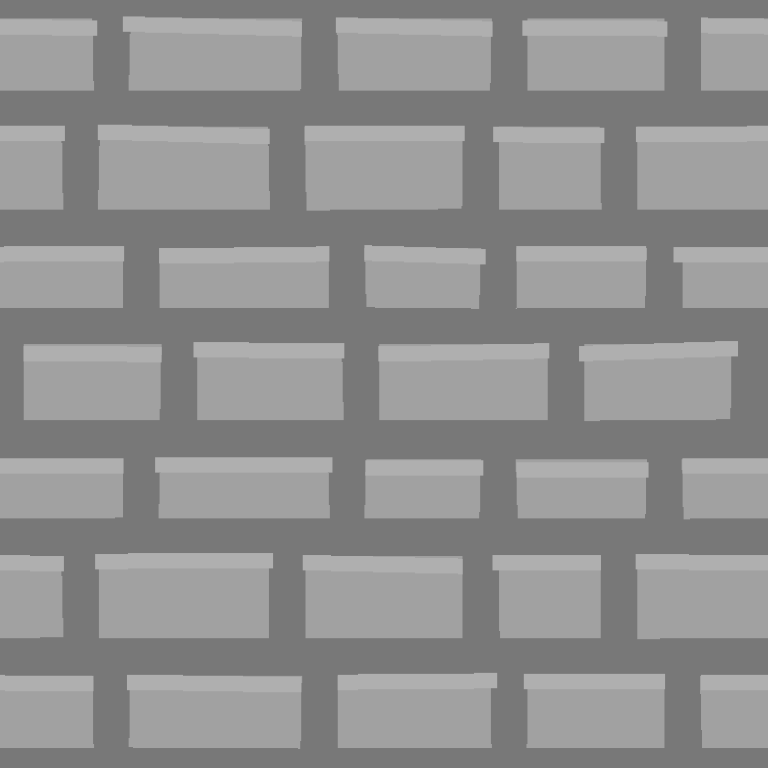
Reproduce this pattern procedurally as a WebGL 2 fragment shader.

```glsl
#version 300 es
precision highp float;
// Grey brick wall: seven courses of uneven blocks, each with a crooked lighter cap.

uniform vec2 u_resolution;
out vec4 fragColor;

const vec3 MORTAR_COLOR = vec3(0.469);
const vec3 BRICK_COLOR = vec3(0.632);
const vec3 CAP_COLOR = vec3(0.686);

const float HALF_JOINT = 0.0238;    // half the gap between bricks
const float SEAM_EXTRA = 0.0156;    // extra gap at the sides of the middle course
const float CAP_HEIGHT = 0.0200;
const float CAP_TILT = 0.0040;      // largest rise or drop at a cap's ends
const float LEFT_OVERHANG = 0.0140;
const float RIGHT_OVERHANG = 0.0090;
const float SIDE_LEAN = 0.0026;
const float BASE_LEAN = 0.0020;
const float CHIP = 0.0013;          // size of the small steps along edges

const int COURSES = 7;
const int MIDDLE = 3;

// Bottom and top of each course, upwards from the lower edge.
const vec2 COURSE[COURSES] = vec2[](
    vec2(0.026, 0.120), vec2(0.169, 0.276), vec2(0.325, 0.402), vec2(0.453, 0.552),
    vec2(0.599, 0.677), vec2(0.727, 0.835), vec2(0.882, 0.976));

// Joint centres; the layouts mirror about the middle course.
const vec4 JOINTS[4] = vec4[](
    vec4(0.145, 0.416, 0.663, 0.889), vec4(0.105, 0.374, 0.626, 0.806),
    vec4(0.184, 0.452, 0.649, 0.865), vec4(0.233, 0.470, 0.737, 0.9915));

float hash(vec2 p) {
    return fract(sin(dot(p, vec2(12.9898, 78.233))) * 43758.5453);
}

// Random value from -1 to 1 for one trait of a brick.
float vary(vec2 id, float trait) {
    return 2.0 * hash(id + trait * vec2(7.3, 3.1)) - 1.0;
}

// Overhang share from 0 to 1, mostly small.
float overhang(vec2 id, float trait) {
    float h = hash(id + trait * vec2(7.3, 3.1));
    return h * h;
}

// Straight drift broken into small steps.
float stepped(float drift) {
    return floor(drift / CHIP + 0.5) * CHIP;
}

// Antialiased box between two corners.
float box(vec2 p, vec2 low, vec2 high) {
    vec2 inside = min(p - low, high - p) * u_resolution + 0.5;
    vec2 cover = clamp(inside, 0.0, 1.0);
    return cover.x * cover.y;
}

void main() {
    vec2 p = gl_FragCoord.xy / u_resolution;

    // Find the course.
    int row = 0;
    for (int r = 0; r < COURSES - 1; r++) {
        if (p.y > 0.5 * (COURSE[r].y + COURSE[r + 1].x)) row = r + 1;
    }
    float base = COURSE[row].x;
    float top = COURSE[row].y;

    // Find the brick; the first one continues across the seam.
    vec4 joints = JOINTS[min(row, COURSES - 1 - row)];
    int passed = 0;
    for (int j = 0; j < 4; j++) {
        if (p.x >= joints[j]) passed++;
    }
    int brick = passed % 4;
    float wrap = passed == 4 ? 1.0 : 0.0;
    float left = (brick == 0 ? joints.w - 1.0 : joints[max(brick - 1, 0)]) + wrap + HALF_JOINT;
    float right = joints[brick] + wrap - HALF_JOINT;
    if (row == MIDDLE && brick == 0) left += SEAM_EXTRA;
    if (row == MIDDLE && brick == 3) right -= SEAM_EXTRA;

    vec2 id = vec2(float(brick), float(row)) + 1.0;
    float along = clamp((p.x - left) / (right - left), 0.0, 1.0);
    float up = (p.y - base) / (top - base) - 0.5;

    // Body with slightly leaning sides and base.
    vec2 bodyLow = vec2(left + stepped(SIDE_LEAN * vary(id, 1.0) * up),
                        base + stepped(BASE_LEAN * vary(id, 2.0) * (along - 0.5)));
    vec2 bodyHigh = vec2(right + stepped(SIDE_LEAN * vary(id, 3.0) * up), top);
    float body = box(p, bodyLow, bodyHigh);

    // Tilted cap that may stick out at either end.
    float capTop = top + stepped(CAP_TILT * mix(vary(id, 4.0), vary(id, 5.0), along));
    vec2 capLow = vec2(left - LEFT_OVERHANG * overhang(id, 6.0), capTop - CAP_HEIGHT);
    vec2 capHigh = vec2(right + RIGHT_OVERHANG * overhang(id, 7.0), capTop);
    float cap = box(p, capLow, capHigh);

    vec3 color = mix(MORTAR_COLOR, BRICK_COLOR, body);
    color = mix(color, CAP_COLOR, cap);
    fragColor = vec4(color, 1.0);
}
```
